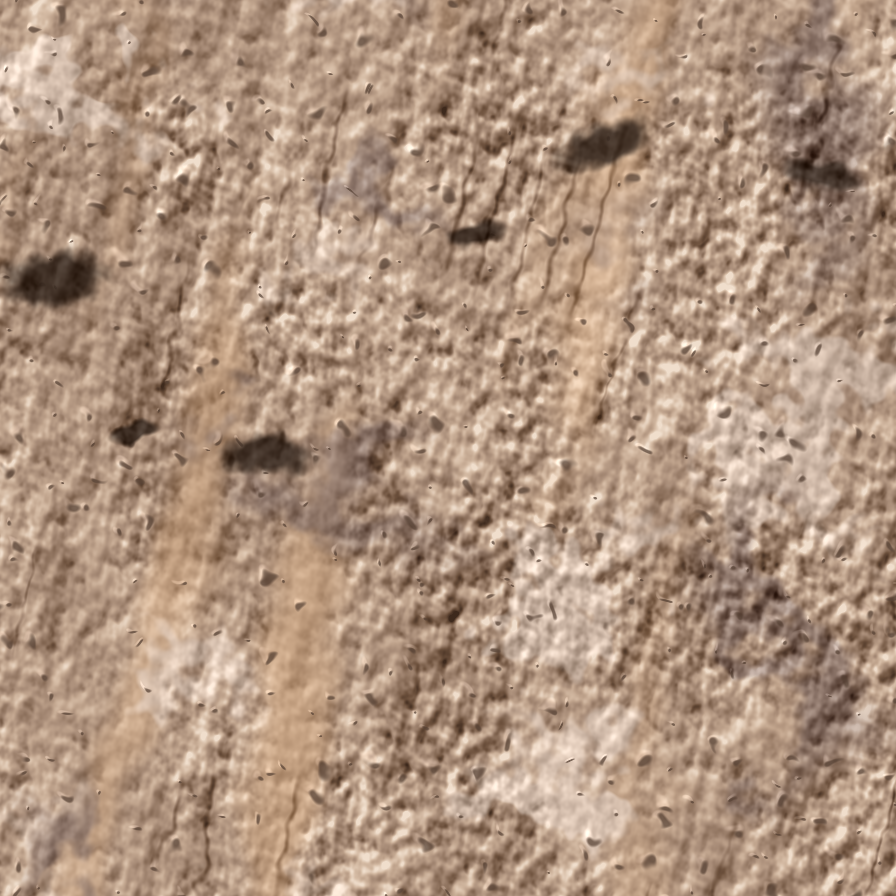
This texture is drawn by a Shadertoy shader. Its source:

```glsl
// Dry sandy ground seen from above: leaning wheel tracks, crumbs, chalk patches and dark smudges.

const float LEAN = 0.25;            // tilt of the tracks from vertical, radians
const float BASE_TONE = 0.722;
const float CRUMB_SCALE = 42.0;
const float CRUMB_CONTRAST = 0.21;
const float STREAK_CONTRAST = 0.12;
const float PEBBLE_SCALE = 34.0;
const float PEBBLE_SHARE = 0.38;
const int SMUDGE_COUNT = 6;
const vec2 LIGHT_STEP = vec2(-0.0032, 0.0038);
const vec3 WARM_SAND = vec3(0.78, 0.62, 0.47);
const vec3 MAUVE_SOIL = vec3(0.49, 0.41, 0.385);
const vec3 CHALK = vec3(0.87, 0.79, 0.73);
const vec3 CHAR = vec3(0.21, 0.155, 0.12);
const vec3 EARTH[7] = vec3[7](
    vec3(0.24, 0.16, 0.11), vec3(0.43, 0.32, 0.24), vec3(0.56, 0.45, 0.37),
    vec3(0.66, 0.55, 0.47), vec3(0.75, 0.64, 0.55), vec3(0.84, 0.74, 0.65),
    vec3(0.94, 0.87, 0.80));

vec3 hash3(vec2 p) {
    vec3 q = fract(p.xyx * vec3(0.1031, 0.1030, 0.0973));
    q += dot(q, q.yxz + 33.33);
    return fract((q.xxy + q.yzz) * q.zyx);
}

float cornerSlope(vec2 cell, vec2 offset) {
    float angle = 6.2832 * hash3(cell).x;
    return dot(vec2(cos(angle), sin(angle)), offset);
}

// Gradient noise, about -1 to 1
float noise(vec2 p) {
    vec2 i = floor(p), f = p - i;
    vec2 u = f * f * f * (f * (f * 6.0 - 15.0) + 10.0);
    vec2 e = vec2(1.0, 0.0);
    float low = mix(cornerSlope(i, f), cornerSlope(i + e, f - e), u.x);
    float high = mix(cornerSlope(i + e.yx, f - e.yx), cornerSlope(i + 1.0, f - 1.0), u.x);
    return 1.4 * mix(low, high, u.y);
}

float crumbHeight(vec2 p) {
    p *= CRUMB_SCALE * vec2(1.0, 0.82);
    return noise(p) + 0.6 * noise(p * 2.03 + 17.0) + 0.33 * noise(p * 3.9 + 41.0);
}

// x: dark body, y: lit rim
vec2 pebbles(vec2 p) {
    vec2 cell = floor(p), result = vec2(0.0);
    for (int y = -1; y <= 1; y++)
    for (int x = -1; x <= 1; x++) {
        vec2 id = cell + vec2(x, y);
        vec3 h = hash3(id + 71.0), k = hash3(id + 153.0);
        if (k.x > PEBBLE_SHARE) continue;
        vec2 d = p - id - h.xy;
        float radius = mix(0.08, 0.25, h.z * h.z);
        float body = length(d * vec2(1.0, mix(0.8, 1.5, k.y)));
        float rim = length(d - radius * vec2(-0.8, 1.0));
        result.x = max(result.x, 1.0 - smoothstep(radius * 0.4, radius * 1.3, body));
        result.y = max(result.y, 1.0 - smoothstep(radius * 0.4, radius * 1.3, rim));
    }
    return result;
}

vec3 earthColor(float tone) {
    vec3 color = EARTH[0];
    for (int i = 1; i < 7; i++) {
        float low = EARTH[i - 1].r;
        color = mix(color, EARTH[i], clamp((tone - low) / (EARTH[i].r - low), 0.0, 1.0));
    }
    return color;
}

void mainImage(out vec4 fragColor, in vec2 fragCoord) {
    vec2 uv = fragCoord / iResolution.y;
    float c = cos(LEAN), s = sin(LEAN);
    vec2 track = vec2(c * uv.x - s * uv.y, s * uv.x + c * uv.y);
    vec2 warp = vec2(noise(uv * 13.0 + 5.0), noise(uv * 13.0 + 61.0));
    vec2 fray = vec2(noise(uv * 46.0 + 9.0), noise(uv * 46.0 + 83.0));

    // Smooth lanes, rough ground and broad shade
    float lane = smoothstep(0.12, 0.5, noise(track * vec2(8.0, 1.3) + vec2(3.7, 8.2) + 0.12 * warp));
    float rough = smoothstep(-0.45, 0.5, noise(uv * 4.5 + 23.0) + 0.35 * warp.x);
    float relief = mix(0.65, 1.3, rough) * (1.0 - 0.65 * lane);
    float broad = noise(uv * 3.5 + 47.0) + 0.5 * noise(uv * 9.0 + 13.0);
    float streak = noise(track * vec2(32.0, 4.0) + 0.3 * warp)
                 + 0.5 * noise(track * vec2(85.0, 13.0) + 31.0);

    // Crumbs lit from the upper left
    float height = crumbHeight(track);
    float slope = crumbHeight(track - LIGHT_STEP) - crumbHeight(track + LIGHT_STEP);
    float tone = BASE_TONE + 0.1 * broad + STREAK_CONTRAST * streak * (1.0 - 0.5 * lane);
    tone += relief * (CRUMB_CONTRAST * slope + 0.07 * height);
    tone -= 0.2 * relief * smoothstep(0.35, 1.2, -height);
    tone += 0.04 * lane - 0.05 * rough;

    // Broken rut lines along the tracks
    float rut = 1.0 - smoothstep(0.0, 0.07, abs(noise(track * vec2(13.0, 1.1) + 90.0 + 0.06 * fray)));
    rut *= smoothstep(0.1, 0.5, noise(track * vec2(7.0, 4.0) + 37.0));
    tone -= 0.2 * rut;

    vec3 color = earthColor(tone);
    float shade = tone - BASE_TONE;
    color = mix(color, WARM_SAND + shade, 0.55 * lane);

    // Winding mauve bands and frayed chalk
    float band = 1.0 - smoothstep(0.03, 0.16, abs(noise(uv * vec2(2.2, 4.0) + 0.2 * warp + 0.06 * fray + 11.0)));
    band *= smoothstep(0.0, 0.4, noise(uv * vec2(4.0, 3.0) + 57.0));
    color = mix(color, MAUVE_SOIL + 0.7 * shade, 0.65 * band);
    float chalk = noise(uv * vec2(4.0, 6.0) + 0.35 * warp + 0.22 * fray + 29.0);
    chalk = smoothstep(0.3, 0.5, chalk) * (1.0 - 0.6 * band);
    color = mix(color, CHALK + 0.75 * shade, 0.75 * chalk);

    // Pebbles
    vec2 pebble = pebbles(uv * PEBBLE_SCALE + 0.35 * fray);
    color += 0.12 * pebble.y * (1.0 - pebble.x);
    color = mix(color, EARTH[0] + 0.09, 0.72 * pebble.x);

    // Flat dark smudges with fuzzy edges
    for (int i = 0; i < SMUDGE_COUNT; i++) {
        float n = float(i);
        vec2 center = vec2(fract(0.06 + 0.618 * n), 0.69 + 0.2 * sin(2.3 * n));
        vec2 size = vec2(0.066, 0.032) * mix(1.0, 0.45, n / float(SMUDGE_COUNT - 1));
        vec2 d = uv - center + 0.008 * warp + 0.007 * fray;
        d.y -= 0.25 * d.x * sin(n * 1.7);
        float smudge = 1.0 - smoothstep(0.55, 1.1, length(d / size) + 0.1 * height);
        color = mix(color, CHAR + 0.35 * shade, 0.88 * smudge);
    }

    fragColor = vec4(clamp(color, 0.0, 1.0), 1.0);
}
```
